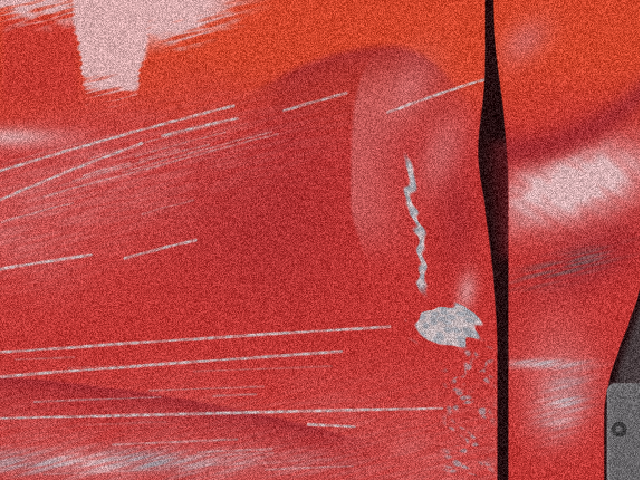
A Shadertoy shader for this texture:

```glsl
// Dented, scratched red car panels with a dark door gap and grainy light.
const float HEIGHT = 5.76; // scene units, y runs downward
const float GRAIN = .2, GRAIN_ROWS = 430.;
const int FAINT = 36;
const vec3 ORANGE = vec3(.82, .27, .17), RED = vec3(.75, .21, .2);
const vec3 MAROON = vec3(.59, .16, .19), ROSE = vec3(.8, .43, .43);
const vec3 PALE = vec3(.85, .69, .7), CHIP = vec3(.77, .76, .77);
const vec3 TEAL = vec3(.5, .6, .65), METAL = vec3(.4, .39, .4);
const vec3 SHADOW = vec3(.14, .05, .06);

// Long scratches: start and end
const vec4 MARKS[11] = vec4[11](
  vec4(0, 2.05, 2.8, 1.27), vec4(0, 2.4, 1.7, 1.72), vec4(1.95, 1.63, 2.85, 1.42),
  vec4(3.4, 1.33, 4.15, 1.12), vec4(4.65, 1.35, 5.82, .95), vec4(0, 4.23, 4.68, 3.92),
  vec4(0, 4.52, 4.1, 4.22), vec4(0, 3.23, 1.1, 3.06), vec4(1.5, 3.1, 2.35, 2.88),
  vec4(0, 5.02, 5.3, 4.9), vec4(3.7, 5.09, 4.25, 5.12));

vec2 hash2(vec2 p) {
  vec3 q = fract(p.xyx * vec3(.1031, .103, .0973));
  q += dot(q, q.yzx + 33.33);
  return fract((q.xx + q.yz) * q.zy);
}

// Cellular noise: distance to the nearest scattered point
float cells(vec2 p) {
  vec2 id = floor(p), f = fract(p);
  float d = 2.;
  for (int k = 0; k < 9; k++) {
    vec2 o = vec2(k % 3 - 1, k / 3 - 1);
    d = min(d, length(o + hash2(id + o + 50.) - f));
  }
  return d;
}

float waves(vec2 p) {
  return .5 * sin(p.x + 1.7 * sin(p.y)) + .3 * sin(2.3 * p.y - 1.6 * p.x);
}

// Soft ellipse; tilt shears it so that it climbs to the right
float glow(vec2 p, float x, float y, float rx, float ry, float tilt) {
  p -= vec2(x, y);
  p.y += tilt * p.x;
  p /= vec2(rx, ry);
  return exp(-dot(p, p));
}

float scratch(vec2 p, vec2 a, vec2 b, float w, float px) {
  vec2 ab = b - a;
  float t = clamp(dot(p - a, ab) / dot(ab, ab), 0., 1.);
  float d = length(p - a - ab * t + vec2(0, .1 * ab.y * t * (t - 1.)));
  return 1. - smoothstep(w * .3, w + px, d);
}

float band(float lo, float hi, float soft, float v) {
  return smoothstep(lo - soft, lo + soft, v) * smoothstep(hi + soft, hi - soft, v);
}

void tint(inout vec3 col, vec3 paint, float amount) {
  col = mix(col, paint, clamp(amount, 0., 1.));
}

void mainImage(out vec4 fragColor, in vec2 fragCoord) {
  float px = HEIGHT / iResolution.y;
  vec2 p = vec2(fragCoord.x, iResolution.y - fragCoord.y) * px;
  float x = p.x, y = p.y, warp = waves(p * 3.), rough = waves(p * 13. + 3. * warp);
  float streak = smoothstep(.65, .15, cells(vec2(x, y + .25 * x) * vec2(1.6, 16)));
  float flake = smoothstep(.6, .2, cells(p * vec2(9, 12) + warp));
  float gapL = 5.82 - .08 * exp(-3. * (y - 1.8) * (y - 1.8)) + .15 * smoothstep(2., 4.2, y);
  float gapR = 5.92 + .18 * smoothstep(0., 2.2, y);
  float door = smoothstep(px, -px, x - gapL), side = smoothstep(-px, px, x - gapR);

  // Paint gradient and hazy scuffs
  vec3 col = mix(ORANGE, RED, smoothstep(.5, 1.9, y + .1 * warp));
  tint(col, ROSE, glow(p, .6, 2.5, 1.7, .85, .3) * (.5 + .2 * warp + .3 * streak));
  tint(col, ROSE, .35 * streak * glow(p, 2.6, 1.8, 1.6, .5, .2));
  tint(col, ROSE, .5 * smoothstep(3.9, 5.6, y) * (.5 + .3 * warp + .5 * streak) * door);

  // Sky and building reflection
  float skyline = mix(.17, 1.1, smoothstep(.85, 1.05, x));
  skyline = mix(skyline, .45, smoothstep(1.6, 1.8, x)) - .4 * smoothstep(2.2, 3.2, x);
  float sky = smoothstep(.16, -.16, y - skyline + .2 * (streak - .4) + .06 * rough);
  tint(col, RED, .7 * band(0., .95, .1, x) * band(.2, 1.2, .2, y));
  tint(col, PALE, .95 * sky * smoothstep(3.4, 2.4, x));
  tint(col, PALE, .8 * glow(p, .1, 1.65, .6, .12, 0.));

  // Main dent: shaded crest, lit hollow and blushes
  float below = y - .55 - (x < 4.7 ? .2 : .8) * (x - 4.7) * (x - 4.7);
  float crest = smoothstep(-.06, .08, below) * exp(-1.2 * max(below, 0.));
  tint(col, MAROON, .75 * door * crest * band(3.2, 5.4, .4, x));
  tint(col, MAROON, .35 * glow(p, 3.1, 2.7, 1.1, 1., 0.));
  float inside = x - 4.18 - .45 * exp(1.5 - 3. * y) - .25 * smoothstep(2.4, 3.5, y);
  tint(col, ROSE, .6 * smoothstep(0., .06, inside) * smoothstep(.9, .1, inside) * band(.9, 2.9, .4, y));
  tint(col, ROSE, .75 * door * (glow(p, 4.9, 1.1, .35, .4, .5) + glow(p, 5.3, 1.85, .3, .45, .8)));
  tint(col, MAROON, .5 * door * glow(p, 5.5, 2.6, .25, .6, 0.));
  tint(col, PALE, .6 * door * glow(p, 5.6, 3.5, .12, .22, .5));

  // Lower crease
  float fold = y - 4.53 - .07 * x - .024 * x * x;
  tint(col, MAROON, .8 * smoothstep(-.04, .02, fold) * exp(-4. * max(fold, 0.)) * smoothstep(4.8, 3.6, x));

  // Side panel: crease, highlight and smudge
  float rise = y - 1.82 + .27 * (x - 6.1) * (x - 6.1);
  tint(col, MAROON, side * (.75 * exp(-25. * rise * rise) + .7 * glow(p, 7.1, 3.1, .7, .4, .4)));
  tint(col, PALE, side * (1.3 + .3 * rough) * glow(p, 6.9, 2.22, .9, .4, .25) * smoothstep(0., .3, rise));
  tint(col, METAL, .7 * side * streak * glow(p, 6.8, 3.2, .6, .15, .3));
  tint(col, ROSE, .7 * side * (glow(p, 6.3, .5, .3, .25, .4) + glow(p, 6.7, 4.5, .45, .7, 0.)));

  // Long and faint scratches
  float lines = 0.;
  for (int i = 0; i < 11; i++)
    lines = max(lines, .85 * scratch(p, MARKS[i].xy, MARKS[i].zw, .017, px));
  for (int i = 0; i < FAINT; i++) {
    vec2 h = hash2(vec2(i, 7)), k = hash2(vec2(3, i));
    vec2 a = i % 2 == 0 ? vec2(3.5 * h.x, 4.1 + 1.6 * h.y) : vec2(1.8 * h.x, 1.8 + h.y);
    vec2 b = a + (.4 + 1.5 * k.x) * vec2(1, i % 2 == 0 ? -.04 : -.27);
    lines = max(lines, .5 * k.y * scratch(p, a, b, .01, px));
  }
  tint(col, CHIP, lines * (.6 + .4 * flake));

  // Chipped paint and blue-grey rubs
  float spine = x - 4.86 - .15 * (y - 1.8) - .03 * sin(7. * y);
  float chips = smoothstep(.06, .02, abs(spine - .05 * rough)) * band(1.9, 3.5, .1, y);
  chips = max(chips, smoothstep(.35, .45, glow(p, 5.37, 3.92, .43, .24, 0.) + .2 * rough));
  chips = max(chips, .7 * flake * smoothstep(0., .5, rough) * band(5.35, 5.9, .1, x) * smoothstep(4., 4.3, y));
  tint(col, mix(CHIP, TEAL, .6 * flake), .9 * chips * door);
  float rub = glow(p, 1.2, 5.56, 2., .16, 0.);
  rub += side * (glow(p, 6.5, 4.36, .5, .06, 0.) + glow(p, 6.75, 4.85, .3, .35, .4));
  tint(col, mix(TEAL, PALE, .6 + .4 * warp), rub * (.45 + .5 * streak));

  // Door gap
  vec3 inner = mix(SHADOW, MAROON, .4 * band(1.7, 3.1, .1, y) * smoothstep(gapL, gapR, x));
  tint(col, inner, (1. - door) * (1. - side));

  // Wheel opening, plate and bolt
  float rim = x - 7.25 - .5 * smoothstep(5., 3., y);
  tint(col, mix(SHADOW, METAL, .55 * smoothstep(0., .15, rim)), smoothstep(-px, px, rim));
  float plate = length(max(abs(p - vec2(7.8, 5.4)) - vec2(.42, .7), 0.)) - .1;
  tint(col, METAL + .1 * exp(-30. * abs(plate)), smoothstep(px, -px, plate));
  float bolt = length(p - vec2(7.43, 5.15));
  tint(col, METAL * (.55 + .5 * smoothstep(.06, .02, bolt)), smoothstep(px, -px, bolt - .09));

  // Film grain
  vec2 g = hash2(floor(p * GRAIN_ROWS / HEIGHT));
  col += GRAIN * (g.x + g.y - 1.) * (.5 + .5 * col);
  fragColor = vec4(clamp(col, 0., 1.), 1);
}
```
